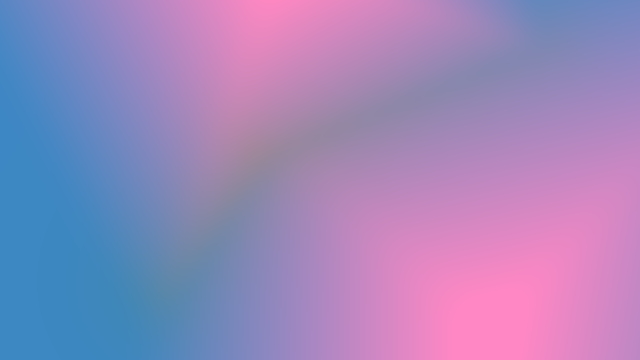
Give the GLSL for this background, as a Shadertoy shader.

```glsl
const float GREEN = 0.53;
const float RED_FLOOR = 0.24;
const float BLUE_BASE = 0.77;

// Smooth minimum and maximum with blend width k
float softMin(float a, float b, float k) {
    float h = max(k - abs(a - b), 0.0) / k;
    return min(a, b) - 0.25 * k * h * h;
}

float softMax(float a, float b, float k) {
    return -softMin(-a, -b, k);
}

// Linear ramp with a given value at its anchor
float ramp(vec2 p, vec2 anchor, float value, vec2 slope) {
    return value + dot(p - anchor, slope);
}

// Three ramps joined into one soft-edged tent
float tent(float a, float b, float c, float k) {
    return softMin(softMin(a, b, k), c, k);
}

float segmentDistance(vec2 p, vec2 a, vec2 b) {
    vec2 ab = b - a;
    float t = clamp(dot(p - a, ab) / dot(ab, ab), 0.0, 1.0);
    return length(p - a - ab * t);
}

// Pink strength: an upper and a lower tent above a blue floor
float redField(vec2 p) {
    vec2 apex = vec2(0.741, 1.0);
    float upper = tent(
        ramp(p, apex, 1.01, vec2(0.907, 0.492)),
        ramp(p, apex, 1.01, vec2(-0.518, 0.95)),
        ramp(p, vec2(1.111, 1.0), 0.82, vec2(-1.166, -0.907)), 0.07);
    float lower = tent(
        ramp(p, vec2(0.926, 0.56), 0.63, vec2(0.173, -0.778)),
        ramp(p, vec2(0.694, 0.074), 0.51, vec2(0.864, 0.0)),
        ramp(p, vec2(1.62, 0.074), 0.87, vec2(-0.778, 0.13)), 0.07);
    float tents = softMax(upper, lower, 0.05);
    return min(softMax(tents, RED_FLOOR, 0.06), 1.0);
}

// Grey crease: blue fades along a bent valley, most at the bend
float blueField(vec2 p) {
    vec2 bend = vec2(0.718, 0.56);
    float d = softMin(segmentDistance(p, vec2(0.463, 0.19), bend),
                      segmentDistance(p, bend, vec2(1.528, 0.861)), 0.05);
    float falloff = exp(-sqrt(d * d + 0.0006) / 0.17);
    float strength = 0.19 * exp(-distance(p, bend));
    return BLUE_BASE - strength * falloff;
}

void mainImage(out vec4 fragColor, in vec2 fragCoord) {
    vec2 p = fragCoord / iResolution.y;
    fragColor = vec4(redField(p), GREEN, blueField(p), 1.0);
}
```
